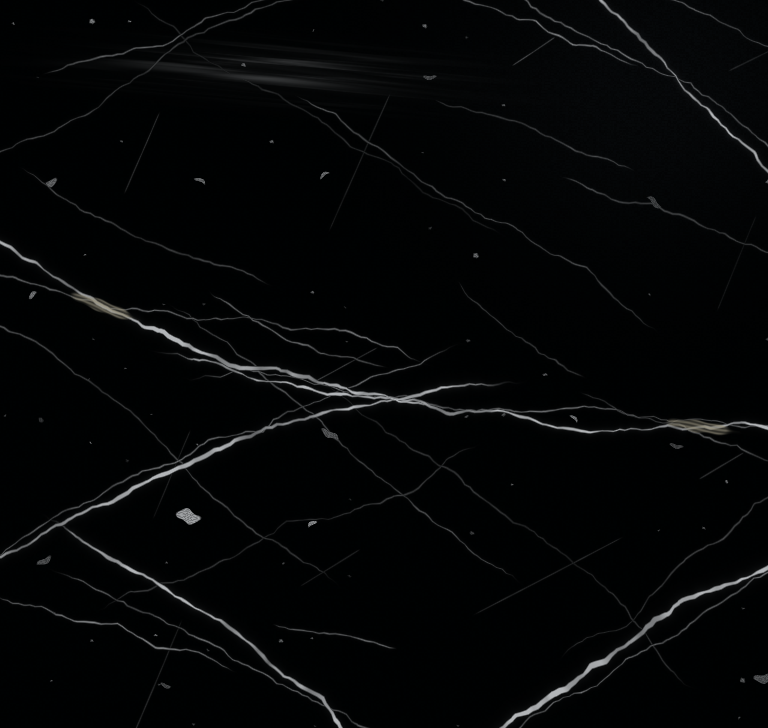
A WebGL 1 fragment shader for this texture:

```glsl
precision highp float;
uniform vec2 u_resolution;

const vec3 STONE = vec3(0.001, 0.005, 0.006);
const vec3 CALCITE = vec3(0.70, 0.71, 0.72);
const vec3 TAN = vec3(0.56, 0.54, 0.47);
const vec3 HAZE = vec3(0.026, 0.029, 0.034);
const int MAJOR_VEINS = 6;
const int FINE_VEINS = 19;
const int SCRATCHES = 11;
const float MAJOR_WIDTH = 0.0033;
const float FINE_WIDTH = 0.0010;
const float SCRATCH_WIDTH = 0.0006;
const float EDGE_SOFTNESS = 0.0016;
const float FALL_ANGLE = -0.45;
const float FALL_SPREAD = 0.33;
const float RISE_ANGLE = 0.30;
const float STEEP_ANGLE = 1.12;
const vec2 SPREAD = vec2(0.7549, 0.5698);
const vec2 SMUDGE_CENTER = vec2(0.38, 0.90);
const vec2 SMUDGE_SIZE = vec2(0.19, 0.030);

float hash(float n) {
  return fract(sin(n * 12.9898 + 4.137) * 43758.5453);
}

vec2 hash2(vec2 p) {
  return fract(sin(vec2(dot(p, vec2(127.1, 311.7)), dot(p, vec2(269.5, 183.3)))) * 43758.5453);
}

vec2 turn(vec2 p, float a) {
  float c = cos(a), s = sin(a);
  return vec2(c * p.x + s * p.y, c * p.y - s * p.x);
}

float cover(float d, float w) {
  float soft = max(EDGE_SOFTNESS, 0.75 / u_resolution.y);
  return 1.0 - smoothstep(w - soft, w + soft, d);
}

// Evenly spread centres, the same at any size
vec2 scatter(float i, vec2 start, float aspect) {
  return fract(start + SPREAD * i) * vec2(aspect, 1.0);
}

// Broken line through random heights, for angular cracks
float kink(float x, float seed) {
  float k = floor(x) + floor(seed * 10.0) * 3.0;
  return mix(hash(k), hash(k + 1.0), fract(x)) - 0.5;
}

// Sideways drift of a vein, from broad bends to small kinks
float wander(float t, float seed) {
  return 0.016 * sin(t * 5.0 + seed)
       + 0.034 * kink(t * 6.0, seed)
       + 0.015 * kink(t * 17.0, seed + 1.7)
       + 0.0060 * kink(t * 47.0, seed + 3.1)
       + 0.0024 * kink(t * 130.0, seed + 5.3);
}

// q is the vein frame: x along, y across
float strand(vec2 q, float halfLength, float width, float rough, float seed) {
  float d = abs(q.y - rough * wander(q.x, seed));
  float taper = 1.0 - smoothstep(0.65, 1.0, abs(q.x) / halfLength);
  float swell = 0.85 + 0.2 * sin(q.x * 13.0 + seed * 4.0) + 0.7 * kink(q.x * 60.0, seed);
  float fade = 0.85 + 0.15 * sin(q.x * 19.0 + seed * 7.0) + 0.35 * kink(q.x * 90.0, seed + 2.0);
  float glow = 0.13 * exp(-d / (width * 1.6));
  return max(cover(d, width * swell * (0.4 + 0.6 * taper)), glow) * fade * smoothstep(0.0, 0.4, taper);
}

// Cellular flecks: at most one bent, stretched grain in each cell
float flecks(vec2 p, float scale, float density, float radius, float stretch) {
  vec2 cell = floor(p * scale);
  vec2 place = hash2(cell);
  vec2 kind = hash2(cell + 37.0);
  vec2 form = hash2(cell + 91.0);
  vec2 q = turn(p - (cell + 0.25 + 0.5 * place) / scale, mix(-0.9, 0.7, form.x));
  q.y += (form.y - 0.5) * 30.0 * q.x * q.x;
  q += 0.10 * radius * sin(q.yx * 5.0 / radius + 6.0 * place);
  float size = radius * mix(0.35, 1.0, kind.y * kind.y);
  q.y *= mix(1.0, stretch, form.y);
  float mottle = 0.85 + 0.15 * sin(q.x * 900.0 + 3.0 * sin(q.y * 700.0));
  return cover(length(q) - size, 0.0) * step(kind.x, density) * mix(0.25, 0.9, place.y) * mottle;
}

// Dry brushed streaks inside a soft ellipse
float smudge(vec2 p) {
  vec2 q = turn(p - SMUDGE_CENTER, -0.06);
  vec2 e = q / SMUDGE_SIZE;
  float rows = kink(q.y * 260.0 + 2.0 * sin(q.x * 7.0), 1.0)
             + kink(q.y * 470.0 + q.x * 14.0, 2.0)
             + kink(q.y * 130.0 - q.x * 9.0, 3.0);
  float breaks = 0.8 + 0.8 * kink(q.x * 22.0 + q.y * 300.0, 4.0);
  return exp(-dot(e, e)) * (0.15 + 0.85 * smoothstep(-0.3, 0.9, rows)) * breaks;
}

void main() {
  vec2 p = gl_FragCoord.xy / u_resolution.y;
  float aspect = u_resolution.x / u_resolution.y;
  float light = 0.0;
  float tan_patch = 0.0;

  // Major veins, each with a thin strand crossing it at a low angle
  for (int n = 0; n < MAJOR_VEINS; n++) {
    float i = float(n);
    float rising = 1.0 - step(0.5, mod(i, 5.0));
    float falling_angle = FALL_ANGLE + FALL_SPREAD * sin(2.7 * i - 4.27);
    float angle = mix(falling_angle, RISE_ANGLE + 0.04 * i, rising);
    vec2 q = turn(p - scatter(i, vec2(0.14, 0.31), aspect), angle);
    float reach = mix(0.40, 0.58, hash(i + 11.0)) + 0.12 * rising;
    float width = MAJOR_WIDTH * mix(0.55, 0.85, hash(i + 23.0)) * (1.0 + 0.35 * rising);
    light = max(light, strand(q, reach, width, 1.0, i * 2.7));
    light = max(light, 0.62 * strand(turn(q, 0.13), reach * 0.9, FINE_WIDTH, 1.1, i * 4.1 + 8.0));

    // Fibrous tan lens on the later even veins
    float along = 0.58 - 0.15 * i;
    vec2 lens = q - vec2(along, wander(along, i * 2.7));
    float rim = length(lens / vec2(0.048, 0.0085)) + 0.1 * sin(lens.x * 190.0);
    float fibre = 0.75 + 0.25 * sin(lens.y * 1150.0 + 2.0 * sin(lens.x * 65.0));
    float has_lens = (1.0 - mod(i, 2.0)) * step(0.5, i);
    tan_patch = max(tan_patch, (1.0 - smoothstep(0.7, 1.1, rim)) * fibre * has_lens);
  }

  // Fine veins
  for (int n = 0; n < FINE_VEINS; n++) {
    float i = float(n);
    float rising = step(0.70, hash(i + 41.0));
    float angle = mix(FALL_ANGLE - 0.1, RISE_ANGLE + 0.1, rising) + 0.7 * (hash(i + 53.0) - 0.5);
    vec2 q = turn(p - scatter(i, vec2(0.62, 0.71), aspect), angle);
    float reach = mix(0.08, 0.38, hash(i + 67.0));
    float strength = mix(0.22, 0.75, hash(i + 71.0));
    light = max(light, strength * strand(q, reach, FINE_WIDTH, 1.0, i * 3.3 + 1.0));
  }

  // Straight scratches, steep or gently rising
  for (int n = 0; n < SCRATCHES; n++) {
    float i = float(n);
    float angle = mix(RISE_ANGLE + 0.15, STEEP_ANGLE, step(0.45, hash(i + 83.0))) + 0.15 * hash(i + 89.0);
    vec2 q = turn(p - scatter(i, vec2(0.43, 0.22), aspect), angle);
    float reach = mix(0.03, 0.13, hash(i + 97.0));
    light = max(light, mix(0.15, 0.5, hash(i + 101.0)) * strand(q, reach, SCRATCH_WIDTH, 0.03, i));
  }

  // Flecks, specks and the brushed smudge
  light = max(light, flecks(p, 6.0, 0.36, 0.019, 3.4));
  light = max(light, 0.8 * flecks(p + 3.7, 19.0, 0.16, 0.0038, 2.0));
  light = max(light, 0.40 * smudge(p));

  // Faint cloud and grain in the dark stone
  vec2 cloud = (p - vec2(0.90, 0.88)) / vec2(0.24, 0.20);
  float grain = hash2(floor(p * 486.0)).x;
  vec3 color = STONE * (0.6 + 0.8 * grain);
  color += HAZE * exp(-dot(cloud, cloud)) * (0.6 + 0.4 * grain);
  color = mix(color, CALCITE, clamp(light, 0.0, 1.0));
  color = mix(color, TAN * (0.75 + 0.4 * light), 0.9 * tan_patch);
  gl_FragColor = vec4(color, 1.0);
}
```
